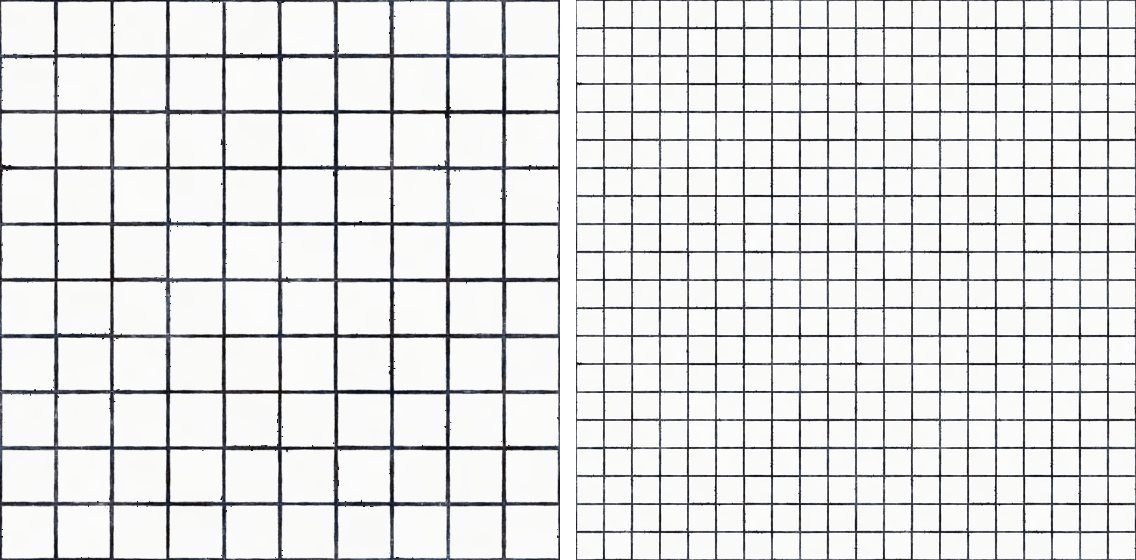
Left: one tile. Right: repeated 2 by 2.
Reproduce this pattern procedurally as a WebGL 2 fragment shader.

```glsl
#version 300 es
precision highp float;
// Square white tiles in a 10 by 10 grid with thin, dark, worn grout.
// Each tile is a slightly shifted, turned rounded box; wrapping value noise
// roughens its edges and streaks the grout, so the whole sheet tiles.

uniform vec2 u_resolution;
out vec4 fragColor;

// Lengths are in tile widths.
const float REPEATS = 10.0;
const float GROUT_HALF_WIDTH = 0.031;
const float CORNER_RADIUS = 0.018;
const float EDGE_SOFTNESS = 0.017;
const float TILE_SHIFT = 0.008;
const float TILE_SIZE_VARIATION = 0.005;
const float TILE_TURN = 0.010;
const float EDGE_WOBBLE = 0.009;
const float CHIP_DEPTH = 0.035;
const float FLECK_AMOUNT = 0.6;

const vec3 TILE_WHITE = vec3(0.982, 0.982, 0.980);
const vec3 GROUT_BLACK = vec3(0.06, 0.06, 0.08);
const vec3 GROUT_DARK = vec3(0.18, 0.18, 0.23);
const vec3 GROUT_GREY = vec3(0.32, 0.35, 0.41);
const vec3 FLECK_PALE = vec3(0.74, 0.77, 0.82);
const vec3 BLUE_TINT = vec3(-0.02, 0.005, 0.025);

float hash(vec2 p) {
    vec3 q = fract(p.xyx * vec3(0.1031, 0.1030, 0.0973));
    q += dot(q, q.yzx + 33.33);
    return fract((q.x + q.y) * q.z);
}

// Value noise over the sheet; frequency counts noise cells per tile.
float wrappedNoise(vec2 p, vec2 frequency, float seed) {
    vec2 period = frequency * REPEATS;
    vec2 s = p * frequency;
    vec2 cell = floor(s);
    vec2 f = fract(s);
    f = f * f * (3.0 - 2.0 * f);
    vec2 lo = mod(cell, period) + seed;
    vec2 hi = mod(cell + 1.0, period) + seed;
    return mix(mix(hash(lo), hash(vec2(hi.x, lo.y)), f.x),
               mix(hash(vec2(lo.x, hi.y)), hash(hi), f.x), f.y);
}

float roundedBox(vec2 p, vec2 halfSize, float radius) {
    vec2 q = abs(p) - halfSize + radius;
    return length(max(q, 0.0)) + min(max(q.x, q.y), 0.0) - radius;
}

// Signed distance to the tile under p: negative on the tile.
float tileDistance(vec2 p) {
    vec2 id = floor(p);
    vec2 jitter = vec2(hash(id + 11.0), hash(id + 47.0)) - 0.5;
    vec2 growth = vec2(hash(id + 83.0), hash(id + 131.0)) - 0.5;
    float turn = (hash(id + 179.0) - 0.5) * TILE_TURN;
    vec2 local = fract(p) - 0.5 - jitter * TILE_SHIFT;
    local += turn * vec2(-local.y, local.x);
    vec2 halfSize = 0.5 - GROUT_HALF_WIDTH + growth * 2.0 * TILE_SIZE_VARIATION;
    float d = roundedBox(local, halfSize, CORNER_RADIUS);

    // Uneven edges and a few chips
    d += (wrappedNoise(p, vec2(7.0), 5.0) - 0.5) * EDGE_WOBBLE;
    d += (wrappedNoise(p, vec2(29.0), 61.0) - 0.5) * EDGE_WOBBLE * 0.6;
    float chipZone = smoothstep(0.66, 0.82, wrappedNoise(p, vec2(2.0), 23.0));
    float chip = smoothstep(0.76, 0.95, wrappedNoise(p, vec2(24.0), 37.0));
    return d + chip * chipZone * CHIP_DEPTH;
}

vec3 groutColor(vec2 p) {
    vec2 toLine = abs(fract(p + 0.5) - 0.5);
    bool upright = toLine.x < toLine.y;
    vec2 streakFrequency = upright ? vec2(40.0, 6.0) : vec2(6.0, 40.0);
    float streak = wrappedNoise(p, streakFrequency, upright ? 71.0 : 97.0);
    float grain = wrappedNoise(p, vec2(34.0), 151.0);
    float wear = wrappedNoise(p, vec2(1.0), 211.0);
    float center = 1.0 - smoothstep(0.0, GROUT_HALF_WIDTH, min(toLine.x, toLine.y));
    float crossing = 1.0 - smoothstep(0.02, 0.07, max(toLine.x, toLine.y));

    float tone = 0.45 * streak + 0.25 * grain + 0.35 * wear;
    tone += 0.08 * center + 0.10 * crossing - 0.09;
    vec3 color = mix(GROUT_BLACK, GROUT_DARK, smoothstep(0.25, 0.60, tone));
    color = mix(color, GROUT_GREY, smoothstep(0.55, 0.85, tone));
    color += BLUE_TINT * (wrappedNoise(p, vec2(2.0), 263.0) * 2.0 - 1.0);

    // Pale scratches where the grout is worn
    float scratch = wrappedNoise(p, vec2(22.0), 307.0) * 0.6 + streak * 0.4;
    float fleck = smoothstep(0.70, 0.90, scratch) * smoothstep(0.35, 0.75, wear);
    return mix(color, FLECK_PALE, fleck * FLECK_AMOUNT);
}

vec3 glazeColor(vec2 p) {
    float shade = (hash(floor(p) + 353.0) - 0.5) * 0.006;
    float smudge = (wrappedNoise(p, vec2(3.0), 401.0) - 0.5) * 0.008;
    return TILE_WHITE + shade + smudge * vec3(0.8, 0.8, 1.2);
}

void main() {
    vec2 p = gl_FragCoord.xy / u_resolution * REPEATS;
    float pixel = REPEATS / min(u_resolution.x, u_resolution.y);
    float softness = max(EDGE_SOFTNESS, 0.7 * pixel);
    float grout = smoothstep(-softness, softness, tileDistance(p));
    fragColor = vec4(mix(glazeColor(p), groutColor(p), grout), 1.0);
}
```
